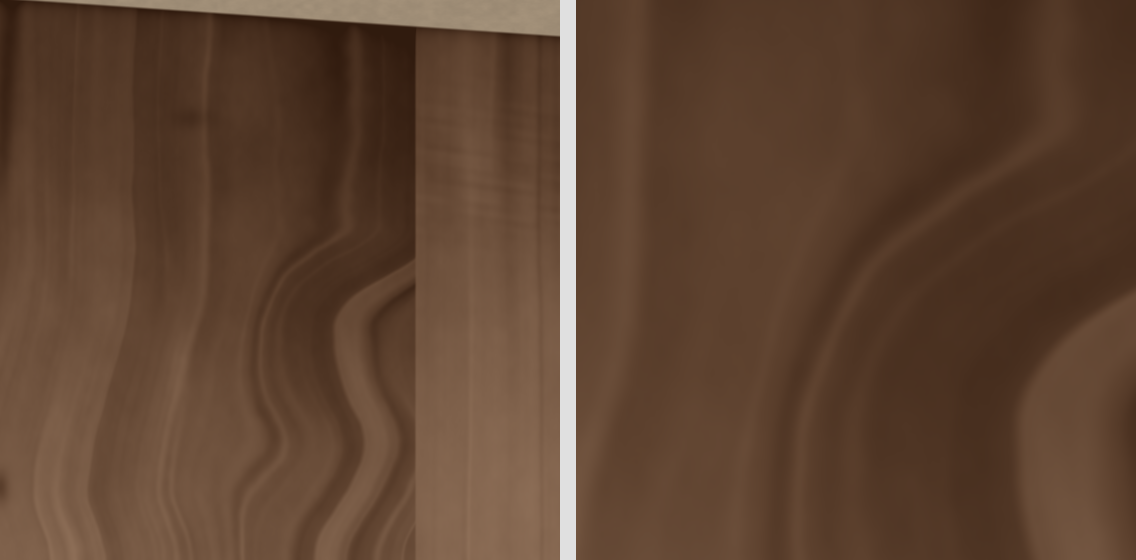
Left, the full canvas; right, a detail of the centre.
A three.js fragment shader for this texture:

```glsl
varying vec2 vUv;

const vec3 DARK_WALNUT = vec3(0.19, 0.105, 0.055);
const vec3 MID_WALNUT = vec3(0.365, 0.255, 0.180);
const vec3 PALE_WALNUT = vec3(0.54, 0.42, 0.33);
const vec3 STRIP_COLOR = vec3(0.625, 0.555, 0.465);
const float SEAM_X = 0.742;       // joint between the two planks
const float STRIP_LEFT = 1.003;   // strip edge height at the left
const float STRIP_SLOPE = 0.068;
const float EDGE_SOFT = 0.003;
const float WARP = 0.024;
const float STREAK_GAIN = 0.17;
const float MOTTLE_GAIN = 0.16;

float hash(vec2 p) {
  return fract(sin(dot(p, vec2(127.1, 311.7))) * 43758.5453);
}

float noise(vec2 p) {
  vec2 i = floor(p);
  vec2 f = fract(p);
  f = f * f * (3.0 - 2.0 * f);
  float low = mix(hash(i), hash(i + vec2(1.0, 0.0)), f.x);
  float high = mix(hash(i + vec2(0.0, 1.0)), hash(i + vec2(1.0, 1.0)), f.x);
  return mix(low, high, f.y);
}

// Layered noise, centred on zero
float fbm(vec2 p) {
  float sum = 0.0;
  float gain = 0.5;
  for (int i = 0; i < 4; i++) {
    sum += gain * (noise(p) - 0.5);
    p = p * 2.03 + 17.3;
    gain *= 0.5;
  }
  return sum;
}

float bell(float x, float center, float width) {
  float d = (x - center) / width;
  return exp(-d * d);
}

// Long fibres that follow the grain coordinate
float streaks(float g, float y) {
  return 0.45 * noise(vec2(g * 24.0, y * 1.3)) + 0.35 * noise(vec2(g * 58.0 + 9.0, y * 1.9))
       + 0.20 * noise(vec2(g * 130.0 + 31.0, y * 3.5)) - 0.5;
}

// Thin pale growth lines where the noise crosses its middle value
float growthLines(float g, float y) {
  return bell(noise(vec2(g * 19.0 + 4.0, y * 1.1)), 0.5, 0.055);
}

// Bends the vertical grain into an arch on the right and sways it below
float grainCoordinate(vec2 p) {
  float arch = 0.19 * smoothstep(0.41, 0.60, p.y) * smoothstep(0.38, 0.74, p.x);
  float low = 1.0 - smoothstep(0.0, 0.13, p.y);
  float leftSway = 0.03 * low - 0.085 * (1.0 - smoothstep(0.10, 0.55, p.y));
  float rightSway = 0.055 * bell(p.y, 0.21, 0.09) - 0.04 * low;
  float sway = mix(leftSway, rightSway, smoothstep(0.30, 0.60, p.x));
  return p.x - arch - sway + WARP * fbm(p * vec2(6.0, 5.0));
}

float figuredPlank(vec2 p) {
  float g = grainCoordinate(p);
  float low = 1.0 - smoothstep(0.05, 0.55, p.y);
  float tone = mix(0.87, 0.38, smoothstep(-0.05, 0.95, p.y));

  // Broad bands across the grain
  tone -= 0.12 * smoothstep(0.237, 0.245, g) * (1.0 - smoothstep(0.30, 0.37, g));
  tone -= 0.10 * smoothstep(0.365, 0.385, g);
  tone -= 0.20 * smoothstep(0.43, 0.50, g);
  tone += 0.24 * smoothstep(0.592, 0.605, g) * (1.0 - smoothstep(0.635, 0.665, g));
  tone += 0.10 * smoothstep(0.68, 0.72, g);
  tone -= 0.13 * bell(g, 0.672, 0.010) + 0.07 * bell(g, 0.575, 0.018);

  // Pale rays and their dark companions
  float ray = 0.5 + 0.5 * noise(vec2(3.0, p.y * 9.0));
  tone += ray * (0.11 * bell(g, 0.370, 0.007) + 0.17 * bell(g, 0.478, 0.004));
  tone -= ray * 0.12 * bell(g, 0.468, 0.006);
  tone += 0.07 * bell(g, 0.230, 0.012) * low;
  tone += (0.04 + 0.07 * low) * growthLines(g, p.y);
  tone += STREAK_GAIN * (1.0 + 0.4 * low) * streaks(g, p.y);

  // Dark heartwood at the left border and a small knot
  float border = p.x - 0.055 * (p.y - 0.62);
  float upper = smoothstep(0.58, 0.75, p.y);
  tone -= 0.26 * upper * bell(border, 0.0, 0.018);
  tone -= 0.35 * exp(-dot((p - vec2(0.0, 0.13)) / vec2(0.016, 0.03),
                          (p - vec2(0.0, 0.13)) / vec2(0.016, 0.03)));
  vec2 knot = (p - vec2(0.345, 0.79)) / vec2(0.035, 0.018);
  return tone - 0.13 * exp(-dot(knot, knot));
}

float straightPlank(vec2 p) {
  float g = p.x + 0.012 * fbm(p * vec2(5.0, 3.0) + 41.0);
  float upper = smoothstep(0.25, 0.85, p.y);
  float tone = mix(0.96, 0.48, smoothstep(0.0, 1.0, p.y));
  tone -= upper * (0.13 * bell(g, 0.905, 0.022) + 0.12 * smoothstep(0.95, 1.0, g));
  tone -= 0.08 * bell(g, 0.965, 0.005);
  tone += 0.06 * growthLines(g + 0.5, p.y * 0.6);
  tone += STREAK_GAIN * streaks(g + 2.0, p.y * 0.7);
  // Faint ripples across the fibres
  float ripple = noise(vec2(p.x * 14.0, p.y * 85.0 + p.x * 12.0)) - 0.5;
  return tone + 0.10 * ripple * bell(p.y, 0.71, 0.12);
}

void main() {
  vec2 p = vUv;
  float rightSide = smoothstep(SEAM_X - EDGE_SOFT, SEAM_X + EDGE_SOFT, p.x);
  float tone = mix(figuredPlank(p), straightPlank(p), rightSide);
  tone += MOTTLE_GAIN * fbm(p * vec2(9.0, 7.0) + 7.0) + 0.05 * fbm(p * vec2(70.0, 45.0));

  // Shadow cast by the strip
  float above = p.y - (STRIP_LEFT - STRIP_SLOPE * p.x);
  tone -= 0.30 * exp(min(above, 0.0) / 0.010) + 0.07 * exp(min(above, 0.0) / 0.07);
  tone = clamp(tone, 0.0, 1.08);
  vec3 wood = mix(DARK_WALNUT, MID_WALNUT, min(tone * 2.0, 1.0));
  wood = mix(wood, PALE_WALNUT, max(tone * 2.0 - 1.0, 0.0));

  // Matt strip along the top
  vec3 strip = STRIP_COLOR * (1.0 + 0.10 * fbm(p * vec2(60.0, 90.0)));
  gl_FragColor = vec4(mix(wood, strip, smoothstep(-EDGE_SOFT, EDGE_SOFT, above)), 1.0);
}
```
